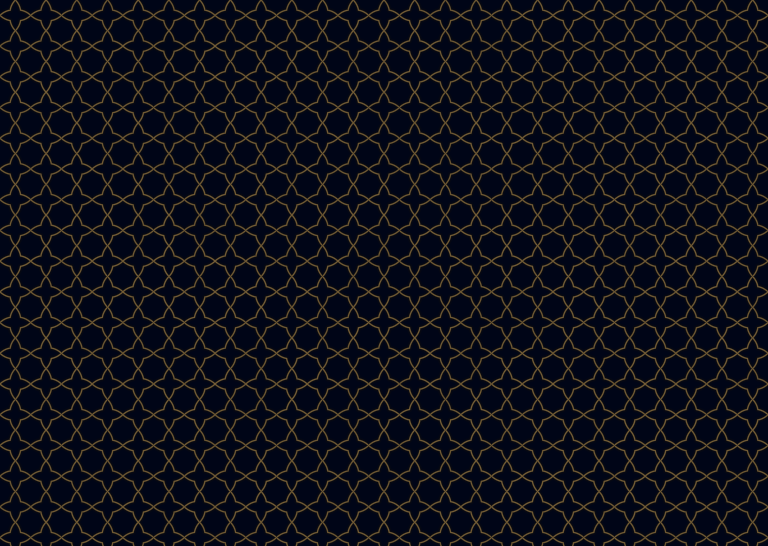
Give the GLSL for this pattern, as a WebGL 2 fragment shader.

```glsl
#version 300 es
precision highp float;
// Square lattice of thin gold four-petal stars on midnight blue. Each star is
// one curved petal side, mirrored eight ways; petal tips touch the neighbours
// and leave rounded octagons between. Faint tone shifts vary the gold.

#define COLUMNS 25.0       // repeats across the canvas
#define LINE_WIDTH 0.044   // in cells
#define NOTCH 0.17         // inner corner between petals, in cells
#define PETAL_BEND vec2(0.135, 0.36)
#define HALO_WIDTH 0.11    // soft dull fringe beside the lines, in cells
#define TONE_VARIATION 0.10
#define NAVY vec3(0.0, 0.02, 0.09)
#define FRINGE vec3(0.025, 0.032, 0.07)
#define GOLD vec3(0.45, 0.362, 0.205)

uniform vec2 u_resolution;
out vec4 fragColor;

float hash(vec2 p) {
    vec3 q = fract(vec3(p.xyx) * 0.1031);
    q += dot(q, q.yzx + 33.33);
    return fract((q.x + q.y) * q.z);
}

float noise(vec2 p) {
    vec2 i = floor(p), f = fract(p);
    f = f * f * (3.0 - 2.0 * f);
    return mix(mix(hash(i), hash(i + vec2(1.0, 0.0)), f.x),
               mix(hash(i + vec2(0.0, 1.0)), hash(i + 1.0), f.x), f.y);
}

float segmentDistance(vec2 p, vec2 a, vec2 b) {
    vec2 ab = b - a;
    return length(p - a - ab * clamp(dot(p - a, ab) / dot(ab, ab), 0.0, 1.0));
}

// Point on the petal side, from its tip (t = 0) to the notch (t = 1)
vec2 petalSide(float t) {
    vec2 tip = vec2(0.0, 0.5);
    return mix(mix(tip, PETAL_BEND, t), mix(PETAL_BEND, vec2(NOTCH), t), t);
}

// Distance to the star outline, in a cell centred on zero
float starDistance(vec2 p) {
    p = abs(p);
    if (p.x > p.y) p = p.yx;
    float d = 1.0;
    vec2 from = petalSide(0.0);
    for (int i = 1; i <= 10; i++) {
        vec2 to = petalSide(float(i) / 10.0);
        d = min(d, segmentDistance(p, from, to));
        from = to;
    }
    return d;
}

void main() {
    // Lattice starts at the top-left corner; the bottom row is cut off
    float pixel = COLUMNS / u_resolution.x;
    vec2 grid = vec2(gl_FragCoord.x, gl_FragCoord.y - u_resolution.y) * pixel;
    float d = starDistance(fract(grid) - 0.5);

    // Ground with a dull fringe
    float halo = 1.0 - smoothstep(0.4 * HALO_WIDTH, HALO_WIDTH, d);
    vec3 color = mix(NAVY, FRINGE, halo);

    // Gold line
    float tone = 1.0 + TONE_VARIATION * (noise(grid * 1.3 + 40.0) - 0.5);
    float halfWidth = 0.5 * LINE_WIDTH;
    float line = 1.0 - smoothstep(halfWidth - 0.75 * pixel, halfWidth + 0.75 * pixel, d);
    color = mix(color, GOLD * tone, line);

    fragColor = vec4(color, 1.0);
}
```
